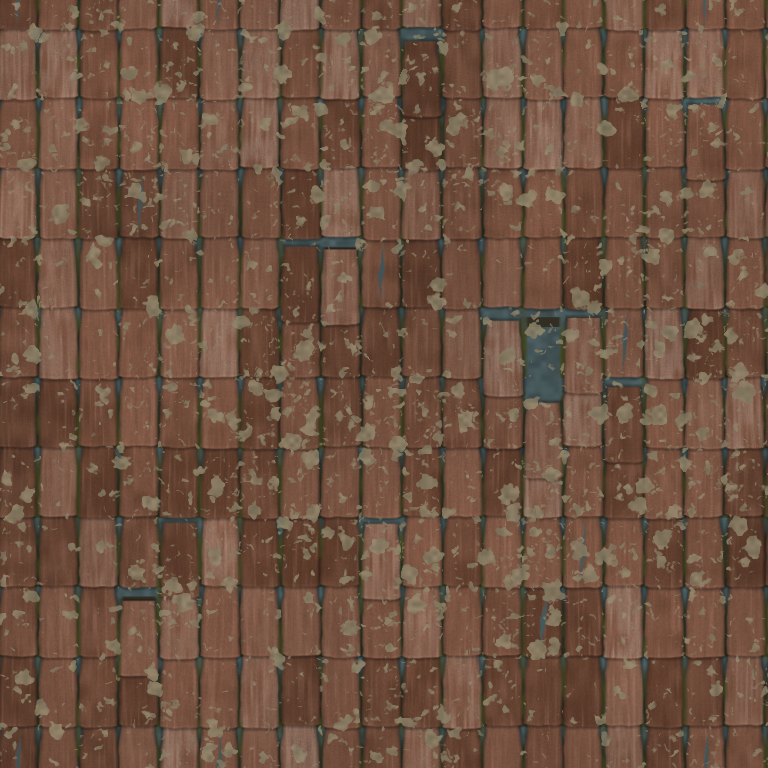
Give the GLSL for this texture, as a three.js fragment shader.

```glsl
// Weathered terracotta roof tiles with slipped and missing pieces, slate gaps, moss and lichen.
varying vec2 vUv;

const vec2 GRID = vec2(19.0, 11.0);          // tiles across and down
const vec2 GRID_OFFSET = vec2(0.94, 0.587);  // first seams, in tiles
const float ASPECT = 1.727;                  // tile height over width
const vec2 MISSING_TILE = vec2(12.0, 5.0);
const float SLIP_CHANCE = 0.04;
const float CRACK_CHANCE = 0.035;
const float EDGE = 0.03;                     // edge softness, in tile widths
const vec3 DARK_CLAY = vec3(0.35, 0.225, 0.165);
const vec3 RED_CLAY = vec3(0.475, 0.325, 0.255);
const vec3 PALE_CLAY = vec3(0.57, 0.455, 0.395);
const vec3 SLATE = vec3(0.27, 0.335, 0.345);
const vec3 BATTEN = vec3(0.20, 0.185, 0.14);
const vec3 MOSS = vec3(0.27, 0.28, 0.14);
const vec3 LICHEN = vec3(0.55, 0.51, 0.41);

float hash(vec2 p) {
  return fract(sin(dot(p, vec2(127.1, 311.7))) * 43758.5453);
}

float noise(vec2 p) {
  vec2 i = floor(p), f = fract(p);
  f = f * f * (3.0 - 2.0 * f);
  return mix(mix(hash(i), hash(i + vec2(1.0, 0.0)), f.x),
             mix(hash(i + vec2(0.0, 1.0)), hash(i + 1.0), f.x), f.y);
}

// How far a tile has slid down, in tile heights
float slipOf(vec2 id) {
  float slip = step(hash(id + 41.7), SLIP_CHANCE) * mix(0.16, 0.28, hash(id + 5.1));
  vec2 away = abs(id - MISSING_TILE);
  if (away.y < 0.5 && away.x > 0.5 && away.x < 1.5) slip = 0.24;
  if (away.x < 0.5 && id.y == MISSING_TILE.y - 1.0) slip = 0.42;
  return slip;
}

// Clay tone, rain streaks and grain; q is the position inside the tile
vec3 clay(vec2 q, vec2 id) {
  float tone = hash(id + 23.9);
  vec2 seed = id * 37.0;
  float streak = noise(q * vec2(16.0, 1.8) + seed);
  float fine = noise(q * vec2(38.0, 5.0) + seed);
  float blotch = noise(q * vec2(3.0, 4.0) + seed + 9.0);
  float grain = noise(q * vec2(30.0, 50.0) + seed);
  vec3 c = mix(DARK_CLAY, RED_CLAY, smoothstep(-0.1, 0.6, tone + 0.35 * (blotch - 0.5)));
  float bleach = smoothstep(0.62, 1.0, tone) * 0.75 + 0.2 * smoothstep(0.6, 1.0, streak);
  c = mix(c, PALE_CLAY, bleach * smoothstep(0.1, 0.7, blotch * 0.6 + streak * 0.5));
  c = mix(c, DARK_CLAY, 0.35 * smoothstep(0.6, 0.95, fine * 0.5 + blotch * 0.5));
  return c * (0.87 + 0.10 * streak + 0.08 * fine + 0.08 * grain);
}

// Paints one tapered tile, with its shadow, over what lies below
void layTile(vec2 p, vec2 cell, inout vec3 col) {
  vec2 id = mod(cell, GRID);
  if (distance(id, MISSING_TILE) < 0.5) return;
  vec2 q = p - cell;
  q.y += slipOf(id) + (hash(id + 3.3) - 0.5) * 0.05;
  q.x -= 0.5 + (hash(id + 7.7) - 0.5) * 0.05 + (q.y - 0.5) * (hash(id + 11.3) - 0.5) * 0.07;
  float wobble = (noise(p * vec2(5.0, 9.0) + id) - 0.5) * 0.035;
  float halfWidth = 0.485 - 0.025 * q.y - 0.05 * smoothstep(0.65, 1.0, q.y);
  float side = halfWidth - abs(q.x) + wobble;
  float bottom = (q.y - 0.035 * pow(abs(2.0 * q.x), 6.0)) * ASPECT + wobble;
  float d = min(min(side, bottom), (1.08 - q.y) * ASPECT);
  if (d < -0.12) return;

  vec3 c = clay(q, id);
  c *= mix(0.80, 1.0, smoothstep(0.0, 0.10, side));
  c *= 1.0 + 0.07 * (1.0 - smoothstep(0.02, 0.10, bottom));
  // Slit where the clay has split
  float slit = abs(q.x - 0.12 * (q.y - 0.4) - wobble * 2.0) - 0.06 * (1.0 - abs(q.y - 0.5) * 2.4);
  float cracked = step(hash(id + 61.3), CRACK_CHANCE);
  c = mix(c, SLATE, cracked * (1.0 - smoothstep(-EDGE, EDGE, slit)));

  col *= mix(1.0, 0.68, smoothstep(-0.11, 0.0, d));
  col = mix(col, c, smoothstep(-EDGE, EDGE, d));
}

// Scattered round spots, clustered by density
float spots(vec2 uv, float cells, float density) {
  vec2 g = uv * cells, base = floor(g);
  float mask = 0.0, soft = 0.0013 * cells;
  for (int j = -1; j <= 1; j++) for (int i = -1; i <= 1; i++) {
    vec2 c = base + vec2(float(i), float(j)), id = mod(c, cells) + cells;
    vec2 centre = c + 0.1 + 0.8 * vec2(hash(id), hash(id + 19.1));
    float radius = mix(0.14, 0.42, hash(id + 31.7));
    float spot = 1.0 - smoothstep(-soft, soft, distance(g, centre) - radius);
    mask = max(mask, spot * step(hash(id + 53.9), density));
  }
  return mask;
}

void main() {
  vec2 p = vUv * GRID - GRID_OFFSET;
  vec2 cell = floor(p), f = fract(p);

  // Slate underlay, battens and mossy seams
  float seam = smoothstep(0.36, 0.46, abs(f.x - 0.5));
  float growth = noise(vUv * vec2(60.0, 38.0));
  vec3 col = SLATE * (0.85 + 0.3 * noise(vUv * 120.0));
  float batten = 1.0 - smoothstep(0.06, 0.08, abs(f.y - 0.80));
  col = mix(col, BATTEN, batten * (1.0 - seam) * step(0.5, hash(mod(cell, GRID) + 71.0)));
  col = mix(col, MOSS, seam * (1.0 - smoothstep(0.6, 0.9, f.y)) * (0.6 + 0.4 * growth));

  // Upper rows overlap lower ones
  for (int j = -1; j <= 1; j++) for (int i = -1; i <= 1; i++)
    layTile(p, cell + vec2(float(i), float(j)), col);
  float creep = smoothstep(0.40, 0.49, abs(f.x - 0.5)) * smoothstep(0.35, 0.8, growth);
  col = mix(col, MOSS, 0.6 * creep);
  col *= 0.94 + 0.14 * noise(vUv * 7.0);

  // Ragged lichen in three sizes
  vec2 ragged = vUv + 0.011 * (vec2(noise(vUv * 95.0), noise(vUv * 95.0 + 40.0)) - 0.5)
    + 0.006 * (vec2(noise(vUv * 230.0), noise(vUv * 230.0 + 70.0)) - 0.5);
  float cluster = 0.35 + 1.3 * noise(vUv * 9.0 + 3.0);
  float lichen = max(spots(ragged, 34.0, 0.26 * cluster), spots(ragged, 75.0, 0.13 * cluster));
  lichen = max(lichen, 0.8 * spots(ragged, 160.0, 0.10 * cluster));
  col = mix(col, LICHEN * (0.86 + 0.24 * noise(vUv * 150.0)), 0.85 * lichen);
  gl_FragColor = vec4(col, 1.0);
}
```
